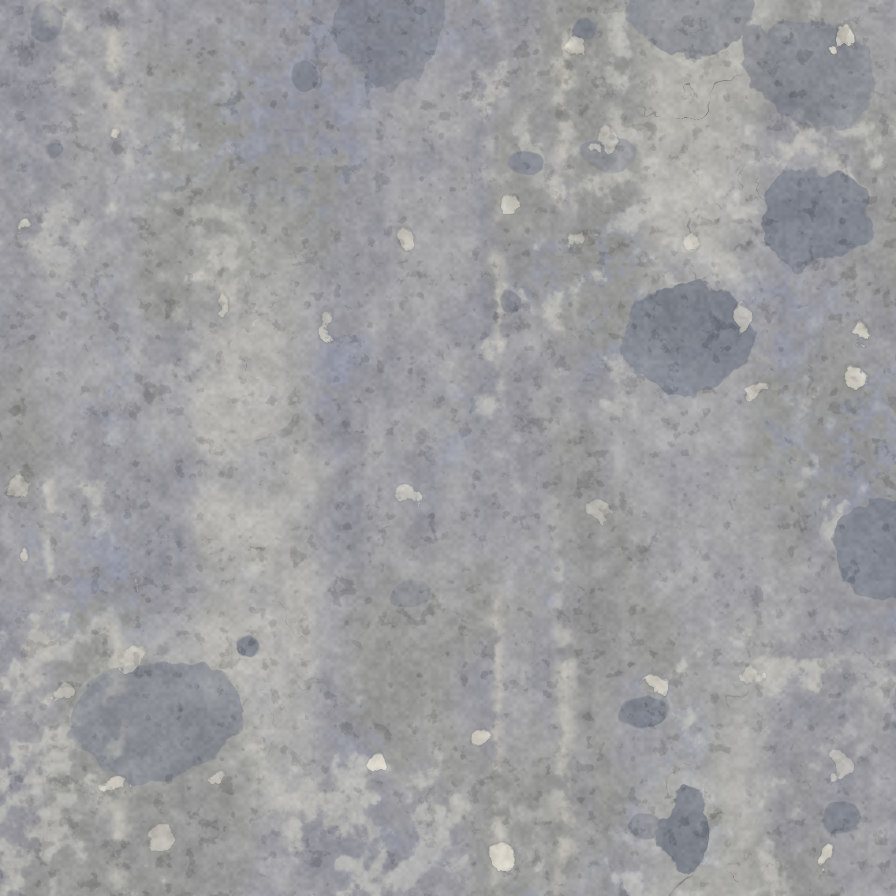
A Shadertoy shader for this texture:

```glsl
#define LAVENDER vec3(0.585, 0.588, 0.618)
#define GREY vec3(0.655, 0.655, 0.662)
#define STAIN vec3(0.595, 0.597, 0.580)
#define PALE vec3(0.725, 0.722, 0.700)
#define SLATE vec3(0.490, 0.508, 0.548)
#define BLUE vec3(0.535, 0.560, 0.640)
#define CREAM vec3(0.800, 0.785, 0.745)
#define EDGE 0.0016
#define GRAIN 0.085

float hash(vec2 p) {
    return fract(sin(dot(p, vec2(127.1, 311.7))) * 43758.5453);
}

float noise(vec2 p) {
    vec2 i = floor(p), f = fract(p);
    f = f * f * (3.0 - 2.0 * f);
    return mix(mix(hash(i), hash(i + vec2(1, 0)), f.x),
               mix(hash(i + vec2(0, 1)), hash(i + vec2(1, 1)), f.x), f.y);
}

float fbm(vec2 p) {
    float sum = 0.0, amp = 0.5;
    for (int i = 0; i < 5; i++) {
        sum += amp * noise(p);
        p = mat2(1.6, 1.2, -1.2, 1.6) * p + 7.3;
        amp *= 0.5;
    }
    return sum / 0.97;
}

// Vertical streaks: noise stretched in y without rotation
float streakNoise(vec2 p) {
    return 0.5 * noise(p) + 0.3 * noise(p * 2.1 + 4.7) + 0.2 * noise(p * 4.3 + 9.1);
}

// Randomly placed blobs: x = signed depth inside, y = strength of the nearest blob
vec2 scatter(vec2 p, float cells, float amount, float rMin, float rMax, float seed) {
    vec2 id = floor(p * cells);
    vec2 best = vec2(-1.0, 0.0);
    for (int j = -1; j <= 1; j++)
    for (int i = -1; i <= 1; i++) {
        vec2 c = id + vec2(i, j);
        vec2 key = c + seed;
        if (hash(key + 3.1) > amount) continue;
        vec2 centre = (c + 0.2 + 0.6 * vec2(hash(key + 5.7), hash(key + 8.3))) / cells;
        float stretch = mix(0.8, 1.3, hash(key + 11.9));
        float radius = mix(rMin, rMax, hash(key + 14.2));
        float depth = radius - length((p - centre) * vec2(stretch, 1.0 / stretch));
        if (depth > best.x) best = vec2(depth, mix(0.55, 1.0, hash(key + 17.6)));
    }
    return best;
}

float inside(float depth) {
    return smoothstep(-EDGE, EDGE, depth);
}

// Soft vertical stripe around a column position
float stripe(float x, float centre, float halfWidth, float soft) {
    return 1.0 - smoothstep(halfWidth - soft, halfWidth + soft, abs(x - centre));
}

void mainImage(out vec4 fragColor, in vec2 fragCoord) {
    vec2 p = fragCoord / iResolution.y;
    float broad = fbm(p * 5.0 + 2.0);
    float medium = fbm(p * 17.0 + 31.0);
    float fine = fbm(p * 55.0 + 57.0);
    float streaks = streakNoise(p * vec2(24.0, 2.5));

    // Two half-drop columns
    float column = floor(p.x * 2.0);
    float x = p.x - 0.5 * column + 0.012 * (medium - 0.5);
    float y = fract(p.y + 0.5 * column + 0.08);

    // Mottled plaster
    vec3 col = mix(LAVENDER, GREY, smoothstep(0.3, 0.7, 0.45 * streaks + 0.55 * medium));
    float stain = smoothstep(0.46, 0.64, fbm(p * vec2(9.0, 4.0) + 71.0));
    col = mix(col, STAIN, 0.7 * stain);
    float bloom = smoothstep(0.52, 0.68, fbm(p * vec2(8.0, 6.0) + 93.0));
    col = mix(col, BLUE, 0.5 * bloom * smoothstep(0.42, 0.62, fine));

    // Pale worn bands with hairline cracks
    float band = stripe(x, 0.285, 0.065, 0.022) * stripe(y, 0.5, 0.27, 0.13);
    band *= 0.5 + 0.5 * smoothstep(0.3, 0.6, 0.6 * medium + 0.4 * broad);
    col = mix(col, PALE, 0.85 * band);
    float vein = abs(noise(p * 19.0 + 3.0 * medium) - 0.5);
    float crack = (1.0 - smoothstep(0.0, 0.035, vein)) * smoothstep(0.42, 0.6, broad + 0.2 * band);
    col += crack * (fine - 0.57) * 0.35 * (0.25 + band);

    // Loose pale dust
    float dust = smoothstep(0.53, 0.64, 0.5 * fine + 0.5 * fbm(p * vec2(16.0, 11.0) + 15.0));
    col = mix(col, PALE, 0.75 * dust * smoothstep(0.4, 0.58, broad));

    // Slate patches, large and small
    float ragged = 0.05 * (medium - 0.5) + 0.018 * (fine - 0.5);
    vec2 large = scatter(p, 3.6, 0.5, 0.035, 0.08, 21.0);
    vec2 small = scatter(p, 8.0, 0.22, 0.010, 0.024, 43.0);
    float largeMask = inside(large.x + ragged) * large.y;
    float smallMask = inside(small.x + 0.5 * ragged) * small.y;
    float slate = max(largeMask, smallMask);
    vec3 slateColor = SLATE + 0.13 * (medium - 0.5) + 0.04 * (streaks - 0.5);
    col = mix(col, slateColor, 0.92 * slate);

    // Flaking vertical seams
    float seam = stripe(x, 0.13, 0.009, 0.012) * smoothstep(0.36, 0.56, fbm(p * vec2(30.0, 11.0)));
    float seamThin = stripe(x, 0.055, 0.005, 0.008) * smoothstep(0.5, 0.6, fbm(p * vec2(12.0, 7.0) + 45.0));
    float flakes = max(seam, seamThin) * smoothstep(0.36, 0.58, fine);
    col = mix(col, CREAM - 0.035, 0.75 * flakes * (1.0 - 0.7 * slate));

    // Raised cream chips with a thin shadow
    vec2 chipWarp = 0.02 * vec2(medium - 0.5, fine - 0.5);
    vec2 chip = scatter(p + chipWarp, 10.0, 0.27, 0.003, 0.013, 67.0);
    float chipDepth = chip.x + 0.035 * (fine - 0.5);
    col -= 0.06 * smoothstep(-0.005, 0.0, chipDepth) * chip.y;
    col = mix(col, CREAM + 0.12 * (fine - 0.5), inside(chipDepth) * chip.y);

    // Fine grain and pits
    float grain = 0.6 * noise(p * 240.0) + 0.4 * noise(p * 120.0 + 19.0) - 0.5;
    float pits = smoothstep(0.62, 0.75, fbm(p * 85.0 + 11.0));
    col += GRAIN * grain + 0.11 * (fine - 0.5) * (1.0 - 0.6 * slate) - 0.07 * pits;
    fragColor = vec4(clamp(col, 0.0, 1.0), 1.0);
}
```
